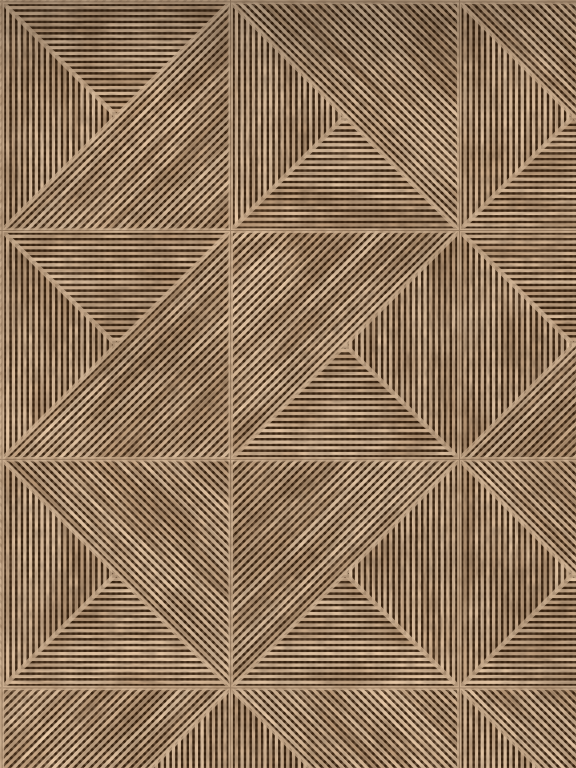
Reproduce this pattern procedurally as a WebGL 2 fragment shader.

```glsl
#version 300 es
precision highp float;
// Slatted wood parquet: square tiles, each cut along a diagonal. One half has
// slats parallel to the cut, the other is mitred into upright and level slats.
// Each tile is mirrored into place, then grooves, seams and grain are layered.

uniform vec2 u_resolution;
out vec4 outColor;

const float TILE = 0.397;                      // tile side, in canvas widths
const vec2 GRID_ORIGIN = vec2(0.0035, -0.258); // corner of the lowest row
const float SLATS = 40.0;                      // slats per tile side
const float GROOVE_HALF = 0.21;                // in slat pitches
const float SEAM_HALF = 0.010;                 // in tile sides

const vec3 PALE_WOOD = vec3(0.83, 0.72, 0.60);
const vec3 TAN_WOOD = vec3(0.67, 0.55, 0.43);
const vec3 BROWN_WOOD = vec3(0.42, 0.32, 0.23);
const vec3 GROOVE_DARK = vec3(0.20, 0.12, 0.05);

// Mirroring of each tile, three columns per row, from the bottom row up.
const vec2 UR = vec2(1.0, 1.0);
const vec2 LR = vec2(1.0, -1.0);
const vec2 UL = vec2(-1.0, 1.0);
const vec2 FACING[12] = vec2[12](
  UL, UR, UR,
  UR, UL, UR,
  LR, UL, LR,
  LR, UR, UR);

float hash(vec2 p) {
  vec3 q = fract(p.xyx * vec3(0.1031, 0.1030, 0.0973));
  q += dot(q, q.yzx + 33.33);
  return fract((q.x + q.y) * q.z);
}

float noise(vec2 p) {
  vec2 i = floor(p), f = fract(p);
  f = f * f * (3.0 - 2.0 * f);
  return mix(mix(hash(i), hash(i + vec2(1, 0)), f.x),
             mix(hash(i + vec2(0, 1)), hash(i + vec2(1, 1)), f.x), f.y);
}

float fbm(vec2 p) {
  float sum = 0.0, amp = 0.5;
  for (int i = 0; i < 4; i++) {
    sum += amp * noise(p);
    p = p * 2.1 + 17.3;
    amp *= 0.5;
  }
  return sum;
}

// Coverage of a line of the given half width at distance d.
float band(float d, float halfWidth, float blur) {
  return 1.0 - smoothstep(halfWidth - blur, halfWidth + blur, d);
}

vec2 tileFacing(vec2 cell) {
  ivec2 c = ivec2(clamp(cell, vec2(0), vec2(2, 3)));
  return FACING[c.y * 3 + c.x];
}

// Slat coordinates in pitches: x across the slats, y along them.
vec2 slatCoords(vec2 q) {
  if (q.x + q.y > 0.0) return vec2(q.x + q.y, q.x - q.y) * 0.70711 * SLATS;
  return (q.x < q.y ? q.xy : q.yx) * SLATS + 0.5 * SLATS;
}

// Wood tone: blotches, streaks along the slats, and a shade for each slat.
vec3 woodColor(vec2 slat, vec2 p, float seed) {
  float blotch = fbm(p * 4.0 + seed);
  float streak = fbm(vec2(slat.x * 0.35, slat.y * 0.06) + seed);
  float tint = hash(vec2(floor(slat.x + 0.5), seed));
  float wear = 0.5 * blotch + 0.7 * streak + 0.22 * tint;
  vec3 wood = mix(PALE_WOOD, TAN_WOOD, smoothstep(0.42, 0.95, wear));
  return wood * (1.08 - 0.18 * noise(vec2(slat.x * 2.0, slat.y * 0.7) + seed));
}

// Groove depth, beaded along its length by cross cuts at the same pitch.
float grooveMask(vec2 slat, float bead, float blur) {
  float wave = 0.5 + 0.5 * cos(6.28319 * slat.y);
  float halfWidth = GROOVE_HALF * (1.0 + 0.3 * bead * (0.5 - wave));
  float mask = band(abs(fract(slat.x) - 0.5), halfWidth, blur);
  return mask * (1.0 - bead * wave);
}

// Pale joints: x on the mitre and diagonal, y on the tile border.
vec2 seamMask(vec2 q, float blur) {
  float cut = abs(q.x + q.y) * 0.70711;
  float mitre = q.x + q.y < 0.0 ? abs(q.x - q.y) * 0.70711 : 1.0;
  float border = 0.5 - max(abs(q.x), abs(q.y));
  return vec2(band(min(cut, mitre), SEAM_HALF, blur), band(border, SEAM_HALF, blur));
}

void main() {
  vec2 uv = gl_FragCoord.xy / u_resolution.x;
  vec2 p = (uv - GRID_ORIGIN) / TILE;
  float pixel = 1.0 / (u_resolution.x * TILE);
  vec2 cell = floor(p);
  vec2 q = (fract(p) - 0.5) * tileFacing(cell);
  vec2 slat = slatCoords(q);
  bool slanted = q.x + q.y > 0.0;
  float seed = 7.0 * hash(cell + (slanted ? 3.0 : q.x < q.y ? 11.0 : 23.0));

  // Slats and grooves
  vec3 color = woodColor(slat, p, seed);
  float groove = grooveMask(slat, slanted ? 0.32 : 0.14, min(0.6 * pixel * SLATS, 0.2));
  float dust = smoothstep(0.35, 0.8, fbm(p * 9.0 + seed));
  color = mix(color, mix(GROOVE_DARK, BROWN_WOOD, 0.4 * dust), groove);

  // Joints, with a fine dark gap where tiles meet
  vec2 seam = seamMask(q, 0.6 * pixel);
  vec3 seamColor = mix(PALE_WOOD, TAN_WOOD, 0.6 * noise(p * 30.0));
  color = mix(color, seamColor, max(0.8 * seam.x, 0.85 * seam.y));
  float gap = band(0.5 - max(abs(q.x), abs(q.y)), 0.002, 0.6 * pixel);
  color = mix(color, BROWN_WOOD, 0.55 * gap);

  // Broad uneven shade, deeper along the top edge
  float height = gl_FragCoord.y / u_resolution.y;
  color *= 0.93 + 0.14 * fbm(p * 1.7) - 0.14 * smoothstep(0.86, 1.0, height);
  outColor = vec4(color, 1.0);
}
```
